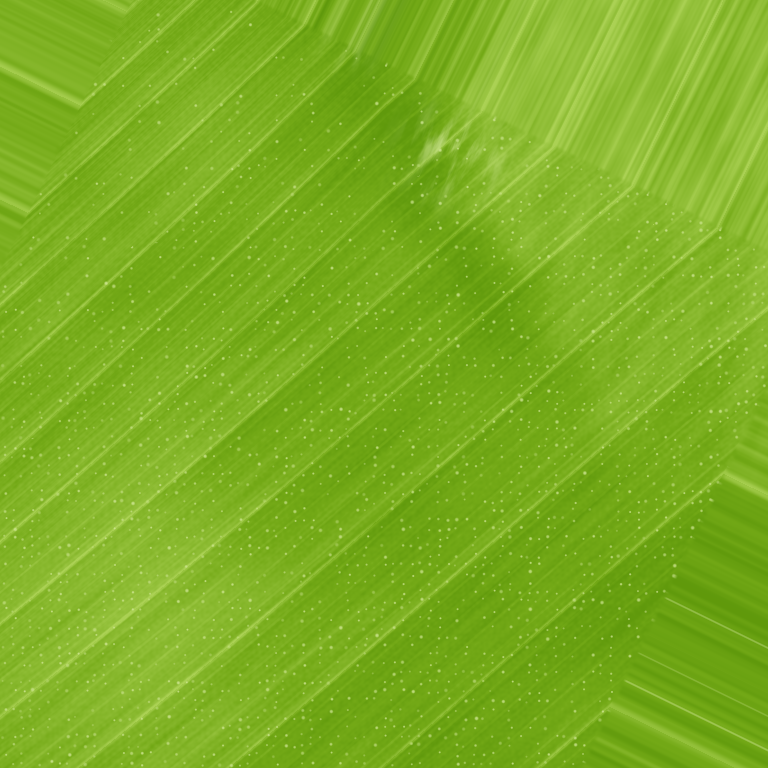
This texture is drawn by a Shadertoy shader. Its source:

```glsl
#define DEEP vec3(0.375, 0.60, 0.045)
#define LEAF vec3(0.455, 0.665, 0.09)
#define PALE vec3(0.67, 0.82, 0.33)
#define FROST vec3(0.84, 0.92, 0.62)
#define TILT 0.455
#define SHEET_LEFT -0.285
#define SHEET_RIGHT 0.678
#define SHEET_TOP 1.042
#define VEIN_GAP 0.103
#define VEIN_SPREAD 0.005
#define VEIN_WIDTH 0.0028
#define SPECK_CELLS 85.0

vec2 hash2(vec2 p) {
    vec3 q = fract(vec3(p.xyx) * vec3(0.1031, 0.103, 0.0973));
    q += dot(q, q.yzx + 33.33);
    return fract((q.xx + q.yz) * q.zy);
}

float cornerSlope(vec2 cell, vec2 offset) {
    float angle = 6.2832 * hash2(cell).x;
    return dot(vec2(cos(angle), sin(angle)), offset);
}

// Gradient noise, about -0.7 to 0.7
float noise(vec2 p) {
    vec2 i = floor(p), f = p - i;
    vec2 w = f * f * f * (f * (f * 6.0 - 15.0) + 10.0);
    vec2 e = vec2(1.0, 0.0);
    float low = mix(cornerSlope(i, f), cornerSlope(i + e, f - e), w.x);
    float high = mix(cornerSlope(i + e.yx, f - e.yx), cornerSlope(i + 1.0, f - 1.0), w.x);
    return mix(low, high, w.y);
}

float fbm(vec2 p) {
    float sum = 0.0, gain = 1.0;
    for (int k = 0; k < 4; k++) {
        sum += gain * noise(p);
        p = mat2(1.6, 1.2, -1.2, 1.6) * p + 7.3;
        gain *= 0.5;
    }
    return sum;
}

float blob(vec2 p, vec2 centre, float radius) {
    vec2 d = (p - centre) / radius;
    return exp(-dot(d, d));
}

// x: fanned vein index, y: local gap between veins
vec2 veinCoord(vec2 p) {
    float h = p.y - 0.83 * (p.x - 0.5) + 0.008 * sin(5.0 * p.x);
    h += 0.11 * max(0.5 - p.x, 0.0) * smoothstep(0.45, 0.85, h);
    float gap = sqrt(max(VEIN_GAP * VEIN_GAP + 4.0 * VEIN_SPREAD * (0.974 - h), 0.001));
    return vec2((gap - VEIN_GAP) / (2.0 * VEIN_SPREAD), gap);
}

float line(float dist, float width, float pixel) {
    return 1.0 - smoothstep(width * 0.3, width + pixel, dist);
}

// Scattered pale dots, one per jittered cell
float specks(vec2 p, float density, float pixel) {
    vec2 g = p * SPECK_CELLS, cell = floor(g);
    vec2 r = hash2(cell + 17.0), s = hash2(cell + 91.0);
    float dist = length(g - cell - mix(vec2(0.25), vec2(0.75), r)) / SPECK_CELLS;
    float radius = mix(0.0008, 0.0023, s.y * s.y);
    return step(s.x, density) * line(dist, radius, pixel) * (0.4 + 0.6 * r.x);
}

void mainImage(out vec4 fragColor, in vec2 fragCoord) {
    vec2 uv = fragCoord / iResolution.xy;
    float pixel = 1.0 / min(iResolution.x, iResolution.y);

    // Tilted sheet whose border colours smear outward
    vec2 across = vec2(cos(TILT), -sin(TILT)), up = vec2(sin(TILT), cos(TILT));
    vec2 q = vec2(dot(uv, across), dot(uv, up));
    vec2 c = vec2(clamp(q.x, SHEET_LEFT, SHEET_RIGHT), min(q.y, SHEET_TOP));
    vec2 p = c.x * across + c.y * up;
    float above = smoothstep(0.0, 0.006, q.y - c.y);
    float rightOf = smoothstep(0.0, 0.006, q.x - c.x);
    float leftOf = smoothstep(0.0, 0.006, c.x - q.x);

    vec2 vein = veinCoord(p);
    float along = dot(p, vec2(0.77, 0.64));
    float side = fract(vein.x);
    float scale = vein.y * 0.77;

    // Broad light and shade
    float tone = 0.36 + 0.16 * fbm(p * 3.0 + 4.0);
    tone += 0.18 * blob(p, vec2(0.14, 0.24), 0.24) + 0.14 * blob(p, vec2(0.0, 0.95), 0.3);
    tone -= 0.16 * blob(p, vec2(0.85, 0.1), 0.3) + 0.16 * blob(p, vec2(0.47, 0.86), 0.11);

    // Sheen beyond a ragged crease, with a dark rim before it
    float crease = p.x - 0.55 - 0.48 * (0.88 - p.y) + 0.04 * fbm(p * 9.0);
    float sheen = smoothstep(-0.02, 0.06, crease) * smoothstep(0.28, 0.55, p.y);
    tone += sheen * (0.2 + 0.16 * fbm(vec2(q.x * 30.0, q.y * 9.0)));
    tone -= 0.2 * exp(-pow((crease + 0.06) / 0.06, 2.0)) * smoothstep(0.4, 0.65, p.y);

    // Strip shading and fine fibres
    tone += 0.16 * (side - 0.5) + 0.06 * (hash2(vec2(floor(vein.x), 5.0)).x - 0.5) * sin(3.1416 * side);
    tone += 0.16 * noise(vec2(vein.x * 9.0, along * 2.5)) + 0.12 * noise(vec2(vein.x * 27.0, along * 7.0));
    tone += 0.1 * noise(p * 170.0);

    // Main veins, then fainter ones between them
    float wear = 0.75 + 0.5 * noise(vec2(along * 22.0, floor(vein.x + 0.5) * 3.7));
    float mainVein = line(abs(side - 0.5 - 0.5 * sign(side - 0.5)) * scale, VEIN_WIDTH, pixel);
    float minor = line(abs(fract(vein.x * 4.0) - 0.5) * scale * 0.25, VEIN_WIDTH * 0.5, pixel);
    tone += 0.42 * wear * mainVein + 0.13 * wear * minor;

    // Border streaks
    float streak = noise(vec2(c.x * 65.0, 3.0)) + 0.7 * noise(vec2(c.x * 190.0, 8.0));
    float sideStreak = noise(vec2(c.y * 55.0, 21.0)) + 0.6 * noise(vec2(c.y * 150.0, 34.0));
    tone += above * (0.1 + 0.32 * streak) + (0.3 * rightOf + 0.1 * leftOf) * sideStreak;

    vec3 color = mix(DEEP, LEAF, smoothstep(0.0, 0.4, tone));
    color = mix(color, PALE, clamp((tone - 0.35) / 0.65, 0.0, 1.0));

    // Frosted scar near the crease
    float scar = blob(p, vec2(0.595, 0.8), 0.055) + 0.6 * blob(p, vec2(0.46, 0.95), 0.035);
    scar *= smoothstep(-0.25, 0.7, fbm(vec2(c.x * 60.0, c.y * 14.0)));
    color = mix(color, FROST, 0.85 * scar);

    // Dust and bright side glints
    float density = mix(0.12, 0.5, smoothstep(0.9, 0.25, p.y - 0.3 * p.x));
    float inside = (1.0 - above) * (1.0 - rightOf) * (1.0 - leftOf);
    color = mix(color, FROST, 0.75 * inside * specks(p, density, pixel));
    float glint = smoothstep(0.36, 0.5, noise(vec2(c.y * 75.0, 62.0)));
    color = mix(color, FROST, 0.8 * rightOf * glint);

    fragColor = vec4(clamp(color, 0.0, 1.0), 1.0);
}
```
